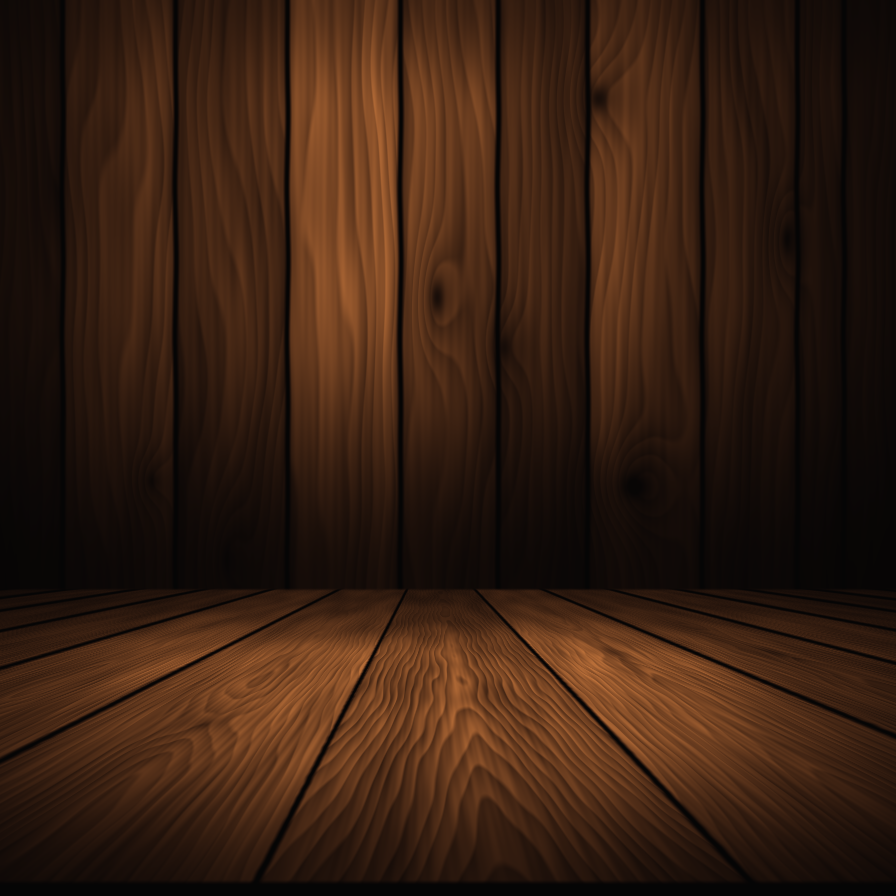
Give the GLSL for this background, as a three.js fragment shader.

```glsl
// An empty room of dark timber: upright wall boards above a floor in perspective.
// Each board is ring bands bent by gradient noise and knots, shaded by a warm
// pool of light; one ramp from black to amber turns brightness into colour.
varying vec2 vUv;

const vec3 SOOT = vec3(0.020, 0.018, 0.019);
const vec3 AMBER = vec3(0.72, 0.43, 0.22);
const vec3 RAMP_CURVE = vec3(1.0, 1.1, 1.16);
const float HORIZON = 0.342;
const vec2 VANISH = vec2(0.481, 0.394);   // where the floor seams meet
const float FLOOR_SEAM = -0.516;          // slope of the first floor seam
const float FLOOR_WIDTH = 1.46;           // slope step between floor seams
const float WALL_RINGS = 58.0;
const float FLOOR_RINGS = 19.0;
const float BOTTOM_EDGE = 0.016;

vec2 hashGradient(vec2 cell) {
  float angle = 6.2832 * fract(sin(dot(cell, vec2(127.1, 311.7))) * 43758.5);
  return vec2(cos(angle), sin(angle));
}

float noise(vec2 p) {
  vec2 i = floor(p), f = fract(p);
  vec2 u = f * f * f * (f * (f * 6.0 - 15.0) + 10.0);
  vec2 e = vec2(1.0, 0.0);
  float a = dot(hashGradient(i), f);
  float b = dot(hashGradient(i + e.xy), f - e.xy);
  float c = dot(hashGradient(i + e.yx), f - e.yx);
  float d = dot(hashGradient(i + e.xx), f - e.xx);
  return 1.4 * mix(mix(a, b, u.x), mix(c, d, u.x), u.y);
}

// Growth ring: a crisp pale rim that fades into darker wood, mean near zero.
float ringBand(float phase) {
  float f = fract(phase);
  return smoothstep(0.0, 0.22, f) * (1.0 - f) * 1.8 - 0.65;
}

// x: how far the rings bend round the knot, y: its dark heart.
vec2 knot(vec2 p, vec2 centre, vec2 size) {
  vec2 d = (p - centre) / size;
  float q = dot(d, d);
  return vec2(exp(-0.4 * q), exp(-5.0 * q));
}

// Starts a new wall board at the given left edge. board: id, tone.
void addBoard(float x, float left, float tone, inout vec2 board, inout float gap) {
  if (x > left) board = vec2(board.x + 1.0, tone);
  gap = min(gap, abs(x - left));
}

float wall(vec2 p) {
  vec2 board = vec2(0.0, 0.42);
  float gap = 1.0;
  float x = p.x + 0.0012 * noise(vec2(3.0, p.y * 12.0));
  addBoard(x, 0.070, 0.78, board, gap);
  addBoard(x, 0.196, 0.52, board, gap);
  addBoard(x, 0.321, 0.74, board, gap);
  addBoard(x, 0.447, 0.52, board, gap);
  addBoard(x, 0.556, 0.37, board, gap);
  addBoard(x, 0.656, 0.67, board, gap);
  addBoard(x, 0.784, 0.60, board, gap);
  addBoard(x, 0.890, 0.52, board, gap);
  addBoard(x, 0.942, 0.46, board, gap);

  vec2 knots = knot(p, vec2(0.488, 0.668), vec2(0.017, 0.042))
    + 1.3 * knot(p, vec2(0.708, 0.457), vec2(0.032, 0.032))
    + knot(p, vec2(0.668, 0.890), vec2(0.025, 0.035))
    + knot(p, vec2(0.879, 0.733), vec2(0.014, 0.035))
    + 0.7 * knot(p, vec2(0.562, 0.612), vec2(0.018, 0.030))
    + 0.7 * knot(p, vec2(0.170, 0.463), vec2(0.014, 0.020))
    + 0.8 * knot(p, vec2(0.254, 0.375), vec2(0.016, 0.040));

  // Wavy rings, broad stains and fine fibres
  vec2 q = p + board.x * vec2(3.7, 7.3);
  float bend = 2.4 * noise(q * vec2(9.0, 2.4)) + 0.5 * noise(q * vec2(26.0, 7.0));
  float rings = ringBand(WALL_RINGS * p.x + bend + 3.0 * knots.x);
  float stain = noise(q * vec2(17.0, 1.7) + 0.3 * bend);
  float fibre = noise(q * vec2(150.0, 5.0));
  float wood = board.y * (1.0 + 0.20 * rings + 0.38 * stain + 0.17 * fibre);
  wood *= 1.0 - 0.25 * knots.x - 0.55 * min(knots.y, 1.0);

  // Light falls off to the sides, the foot and slightly at the top
  float side = (p.x - 0.475) / 0.37;
  float light = exp(-side * side) * mix(0.13, 1.0, smoothstep(HORIZON, 0.72, p.y));
  light *= 1.0 - 0.4 * smoothstep(0.87, 1.02, p.y);
  float seam = smoothstep(0.0005, 0.0050, gap) * mix(0.72, 1.0, smoothstep(0.0, 0.014, gap));
  return wood * light * seam;
}

float floorBoards(vec2 p) {
  float depth = max(VANISH.y - p.y, 0.04);
  float slope = (p.x - VANISH.x) / depth;
  float along = 1.0 / depth;
  float t = (slope - FLOOR_SEAM) / FLOOR_WIDTH;
  float id = floor(t);
  float across = (fract(t) - 0.5) * FLOOR_WIDTH;
  float centre = 1.0 - step(0.5, abs(id));

  // Nested arches on the middle board, long grain and a knot on the others
  vec2 q = vec2(slope, along) + id * vec2(5.3, 9.1);
  float bend = noise(q * vec2(2.6, 0.45)) + 0.35 * noise(q * vec2(9.0, 1.3));
  float arch = mix(0.35, 1.0, centre) * p.y + 0.9 * sqrt(across * across + 0.006);
  float knotDepth = id < 0.0 ? 0.20 : 0.123;
  vec2 swirl = (1.0 - centre) * knot(vec2(across, depth), vec2(0.0, knotDepth), vec2(0.16, 0.019));
  float rings = ringBand(FLOOR_RINGS * arch + 1.1 * bend + 2.5 * swirl.x);
  float detail = smoothstep(0.05, 0.16, depth);
  float fibre = noise(q * vec2(38.0, 0.9)) * detail;
  float stain = noise(q * vec2(3.2, 0.4) + 4.0);
  float tone = mix(0.84 + 0.08 * sin(id * 2.3), 0.64, centre);
  float wood = tone * (1.0 + mix(0.20, 0.34, centre) * rings * mix(0.4, 1.0, detail)
    + 0.25 * stain + 0.22 * fibre - 0.4 * swirl.y);

  // Pool of light across the middle of the floor
  float side = (p.x - 0.49) / 0.47;
  float light = exp(-side * side) * mix(0.30, 1.0, smoothstep(HORIZON, 0.255, p.y));
  light *= mix(0.22, 1.0, smoothstep(-0.01, 0.21, p.y));
  float gap = (0.5 * FLOOR_WIDTH - abs(across)) * depth / sqrt(1.0 + slope * slope);
  gap += 0.0025 * depth * noise(vec2(along * 9.0, id));
  float seamWidth = 0.0015 + 0.016 * depth;
  return wood * light * smoothstep(0.1 * seamWidth, seamWidth, gap);
}

void main() {
  float isWall = smoothstep(HORIZON - 0.002, HORIZON + 0.002, vUv.y);
  float glow = mix(floorBoards(vUv), wall(vUv), isWall);
  glow *= smoothstep(BOTTOM_EDGE - 0.004, BOTTOM_EDGE + 0.003, vUv.y);
  vec3 colour = mix(SOOT, AMBER, pow(vec3(clamp(glow, 0.0, 1.0)), RAMP_CURVE));
  gl_FragColor = vec4(colour, 1.0);
}
```
